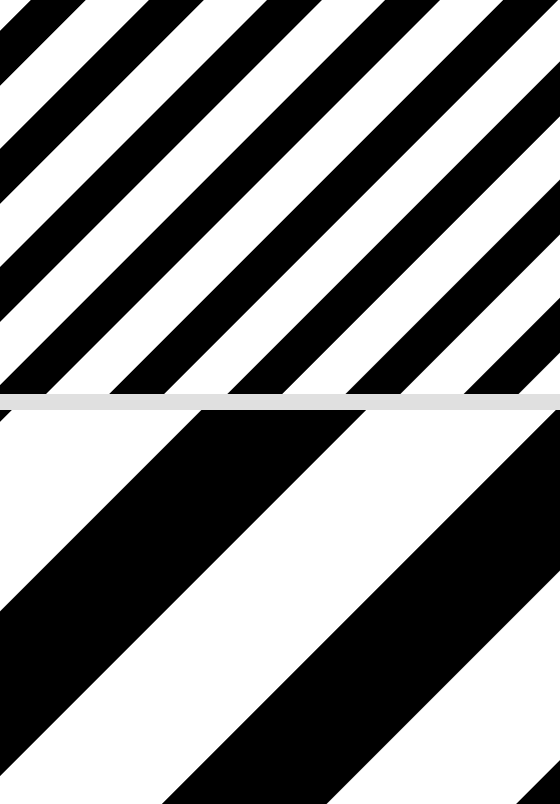
Top, the full canvas; bottom, a detail of the centre.
Give the GLSL for this pattern, as a Shadertoy shader.

```glsl
// Black diagonal stripes rising to the right on a white ground.
// The distance along the falling diagonal is folded into one repeat,
// then the band's signed distance is smoothed over about one pixel.

// Signed distance to evenly spaced bands; negative inside a band.
float bandDistance(float along, float period, float width) {
    float fromCentre = abs(fract(along / period + 0.5) - 0.5) * period;
    return fromCentre - 0.5 * width;
}

void mainImage(out vec4 fragColor, in vec2 fragCoord) {
    // Canvas height is one unit.
    vec2 p = fragCoord / iResolution.y;
    float pixel = 1.0 / iResolution.y;

    // Distance from the top left corner, measured along the top edge.
    float along = p.x + 1.0 - p.y;

    // Shift to the first band's centre; scale to perpendicular distance.
    float d = bandDistance(along - 0.1478, 0.2998, 0.1394) * sqrt(0.5);

    // Antialiased edge from black band to white ground.
    float ground = clamp(0.5 + d / pixel, 0.0, 1.0);
    fragColor = vec4(vec3(ground), 1.0);
}
```
